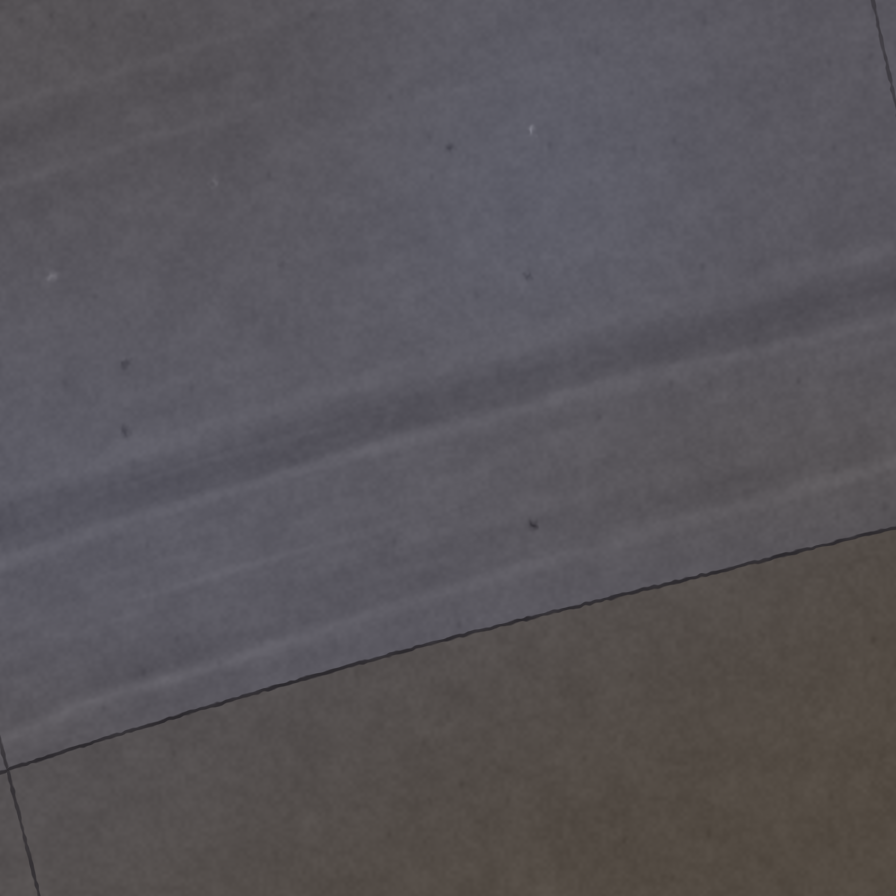
A Shadertoy shader for this texture:

```glsl
// Weathered concrete slabs with slanting trowel bands, dark joints and small specks.
#define SLATE vec3(0.350, 0.341, 0.370)
#define BLUE_SHEEN vec3(0.376, 0.378, 0.424)
#define WARM_GREY vec3(0.346, 0.331, 0.338)
#define BROWN vec3(0.322, 0.290, 0.258)
#define JOINT_COLOR vec3(0.165, 0.155, 0.170)
#define JOINT_HALF_WIDTH 0.0019
#define GRAIN_AMOUNT 0.018
#define MOTTLE_AMOUNT 0.034
#define STREAK_AMOUNT 0.036

float hash(vec2 p) {
    vec3 q = fract(vec3(p.xyx) * 0.1031);
    q += dot(q, q.yzx + 33.33);
    return fract((q.x + q.y) * q.z);
}

float noise(vec2 p) {
    vec2 i = floor(p), f = fract(p);
    f = f * f * (3.0 - 2.0 * f);
    return mix(mix(hash(i), hash(i + vec2(1, 0)), f.x),
               mix(hash(i + vec2(0, 1)), hash(i + vec2(1, 1)), f.x), f.y);
}

float fbm(vec2 p) {
    float sum = 0.0, amp = 0.5;
    for (int i = 0; i < 5; i++) {
        sum += amp * noise(p);
        p = mat2(1.6, 1.2, -1.2, 1.6) * p + 7.3;
        amp *= 0.55;
    }
    return sum;
}

// Height of the main joint: two straight runs with a soft bend.
float jointHeight(float x) {
    float left = 0.138 + 0.321 * x, right = 0.1638 + 0.2477 * x;
    float h = max(0.02 - abs(left - right), 0.0);
    return min(left, right) - h * h / 0.08;
}

float bell(float d, float width) {
    return exp(-d * d / (width * width));
}

float glow(vec2 p, vec2 center, vec2 size) {
    vec2 d = (p - center) / size;
    return exp(-dot(d, d));
}

float lineDistance(vec2 p, vec2 a, vec2 b) {
    vec2 d = normalize(b - a);
    return abs(dot(p - a, vec2(-d.y, d.x)));
}

float stroke(float d, float halfWidth, float aa) {
    return 1.0 - smoothstep(halfWidth - aa, halfWidth + aa, d);
}

// Brightness of the bands that run parallel to the joint.
float bands(float x, float s) {
    float w = s + 0.016 * (fbm(vec2(x * 9.0, s * 24.0)) - 0.55);
    float dark = smoothstep(0.238, 0.252, w) * (1.0 - smoothstep(0.276, 0.312, w));
    float worn = 0.5 + noise(vec2(x * 8.0, s * 50.0));
    float tone = -0.032 * dark;
    tone += worn * (0.020 * bell(w - 0.234, 0.009) + 0.010 * bell(w - 0.315, 0.014));
    tone += 0.022 * bell(w - 0.275, 0.004) * bell(x - 0.28, 0.13);
    tone += worn * 0.022 * bell(w - mix(0.039, 0.073, x), 0.008);
    tone -= 0.012 * bell(w - mix(0.062, 0.095, x), 0.014);
    tone += 0.020 * bell(w - 0.145, 0.005) * bell(x - 0.28, 0.16);
    float leftFade = 1.0 - smoothstep(0.18, 0.42, x);
    tone += leftFade * (0.018 * bell(w - 0.742, 0.007) + 0.018 * bell(w - 0.654, 0.006));
    tone -= leftFade * (0.012 * bell(w - 0.705, 0.024) + 0.010 * bell(w - 0.625, 0.020));
    return tone;
}

// Chips in the surface: xy is the place, z the tone, negative for dark.
float specks(vec2 p) {
    const vec3 CHIPS[9] = vec3[9](
        vec3(0.595, 0.414, -0.15), vec3(0.503, 0.835, -0.09), vec3(0.141, 0.518, -0.08),
        vec3(0.140, 0.594, -0.07), vec3(0.590, 0.693, -0.06), vec3(0.313, 0.705, -0.04),
        vec3(0.593, 0.854, 0.14), vec3(0.058, 0.690, 0.09), vec3(0.238, 0.798, 0.06));
    float tone = 0.0;
    vec2 wobble = 0.007 * (vec2(noise(p * 190.0), noise(p * 190.0 + 40.0)) - 0.5);
    for (int i = 0; i < 9; i++)
        tone += CHIPS[i].z * glow(p + wobble, CHIPS[i].xy, vec2(0.0042, 0.0055));
    // Sparse faint pits, one candidate per cell
    vec2 cell = floor(p * 22.0);
    vec2 center = 0.25 + 0.5 * vec2(hash(cell + 3.1), hash(cell + 8.7));
    float present = step(0.86, hash(cell + 19.0));
    return tone - 0.025 * present * glow(fract(p * 22.0), center, vec2(0.07, 0.10));
}

void mainImage(out vec4 fragColor, in vec2 fragCoord) {
    vec2 p = fragCoord / iResolution.xy;
    float aa = 1.0 / min(iResolution.x, iResolution.y);
    float s = p.y - jointHeight(p.x);

    // Upper slab: cool sheen, dim corner and warmer right side
    vec3 top = mix(SLATE, BLUE_SHEEN, 0.85 * glow(p, vec2(0.59, 0.80), vec2(0.22, 0.27)));
    top = mix(top, BLUE_SHEEN, 0.55 * glow(p, vec2(0.10, 0.46), vec2(0.42, 0.22)));
    top = mix(top, WARM_GREY, 0.8 * glow(p, vec2(1.0, 0.47), vec2(0.45, 0.15)));
    top = mix(top, WARM_GREY * 0.96, 0.75 * glow(p, vec2(0.0, 1.0), vec2(0.40, 0.24)));
    top = mix(top, WARM_GREY, 0.5 * glow(p, vec2(0.0, 0.16), vec2(0.25, 0.10)));
    top += bands(p.x, s);
    float streakFade = mix(1.0, 0.45, smoothstep(0.30, 0.42, s));
    top += STREAK_AMOUNT * streakFade * (fbm(vec2(p.x * 5.0, s * 48.0)) - 0.53);

    // Lower slab: grey along the joint, brown toward the right corner
    float warmth = smoothstep(0.0, 1.0, 0.12 + 0.55 * p.x - 1.2 * s - 0.15 * p.y);
    vec3 bottom = mix(WARM_GREY * 0.965, BROWN, warmth);
    bottom += 0.020 * (fbm(p * vec2(14.0, 22.0) + 21.0) - 0.53);
    vec3 color = mix(bottom, top, smoothstep(-aa, aa, s));

    // Mottling, grain and chips
    color += MOTTLE_AMOUNT * (fbm(p * 26.0 + 4.0) - 0.53);
    color += GRAIN_AMOUNT * (noise(p * 120.0) + noise(p * 230.0) - 1.0);
    color += specks(p);

    // Joints with chipped edges
    float ragged = 0.0022 * (noise(p * 170.0) - 0.5);
    float mainJoint = stroke(abs(s + ragged) * 0.965, JOINT_HALF_WIDTH, aa);
    float leftJoint = stroke(lineDistance(p, vec2(0.0, 0.173), vec2(0.044, 0.0)) + ragged, 0.0018, aa);
    float rightJoint = stroke(lineDistance(p, vec2(0.974, 1.0), vec2(1.0, 0.883)) + ragged, 0.0018, aa);
    float wear = 0.75 + 0.25 * noise(p * 60.0);
    color = mix(color, JOINT_COLOR, wear * max(mainJoint, max(0.8 * leftJoint, 0.6 * rightJoint)));
    fragColor = vec4(clamp(color, 0.0, 1.0), 1.0);
}
```
